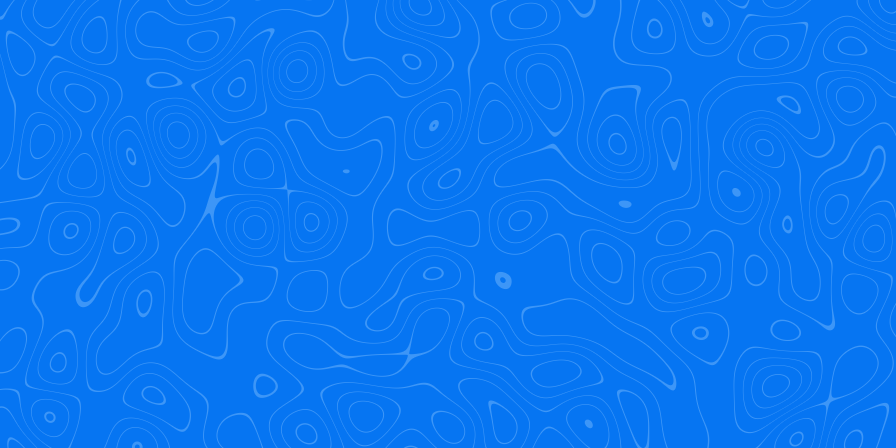
A Shadertoy shader for this pattern:

```glsl
// Thin pale contour lines of a smooth random height field on bright blue.

float hash(float n) {
    return fract(sin(n * 127.1 + 3.7) * 4375.85);
}

// Sum of randomly directed waves: x is the height, yz its gradient.
vec3 waveField(vec2 p) {
    vec3 field = vec3(0.0);
    for (int i = 0; i < 32; i++) {
        float n = float(i);
        float angle = n * 2.39996 + 0.5 * hash(n + 90.0);
        float frequency = 6.2832 * (3.0 + 3.4 * hash(n));
        vec2 wave = frequency * vec2(cos(angle), sin(angle));
        float phase = dot(wave, p) + 6.2832 * hash(n + 40.0);
        field += vec3(sin(phase), cos(phase) * wave);
    }
    return field / 3.5;
}

// Exact pixel coverage of a band around each whole level.
float contour(float level, float footprint) {
    float offset = level - round(level);
    float halfBand = 0.033;
    float upper = min(offset + 0.5 * footprint, halfBand);
    float lower = max(offset - 0.5 * footprint, -halfBand);
    return clamp((upper - lower) / footprint, 0.0, 1.0);
}

void mainImage(out vec4 fragColor, in vec2 fragCoord) {
    vec2 p = fragCoord / iResolution.y;
    vec3 field = waveField(p);

    // The band has a fixed height range, so it swells on flat ground.
    float footprint = max(length(field.yz) / iResolution.y, 0.001);
    float line = contour(field.x, footprint);

    vec3 blue = vec3(0.022, 0.458, 0.95);
    vec3 paleBlue = vec3(0.24, 0.59, 0.97);
    fragColor = vec4(mix(blue, paleBlue, line), 1.0);
}
```
